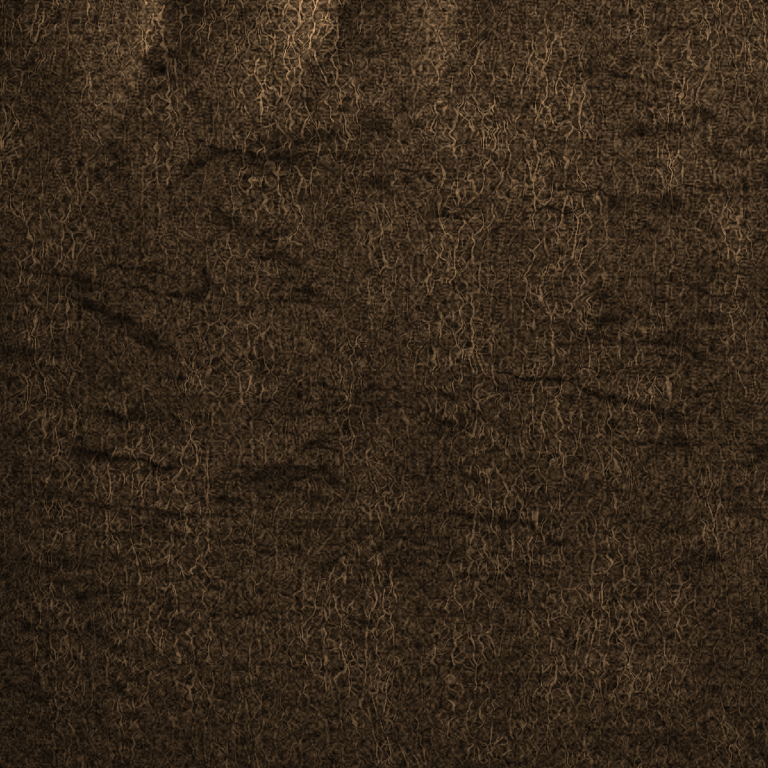
A three.js fragment shader for this texture:

```glsl
// Worn brown leather: warped, upright Voronoi cells give the pale cracks,
// contours of stretched noise give the dark creases, and fine noise the grain.
// Broad lighting brightens the top and shapes a few soft folds there.
varying vec2 vUv;

float hash(vec2 p) {
  return fract(sin(dot(p, vec2(127.1, 311.7))) * 43758.5453);
}

vec2 hash2(vec2 p) {
  return vec2(hash(p), hash(p + 57.3));
}

float noise(vec2 p) {
  vec2 i = floor(p), f = fract(p);
  f = f * f * (3.0 - 2.0 * f);
  return mix(mix(hash(i), hash(i + vec2(1, 0)), f.x),
             mix(hash(i + vec2(0, 1)), hash(i + vec2(1, 1)), f.x), f.y);
}

float fbm(vec2 p) {
  float sum = 0.0, amp = 0.5;
  for (int i = 0; i < 4; i++) {
    sum += amp * noise(p);
    p = p * 2.03 + 17.1;
    amp *= 0.5;
  }
  return sum / 0.9375;
}

// Distance to the nearest cell border in canvas units, and its uprightness
vec2 cellBorder(vec2 p, vec2 scale) {
  vec2 q = p * scale, cell = floor(q), f = fract(q);
  vec2 nearest = vec2(0.0);
  float best = 9.0;
  for (int j = -1; j <= 1; j++)
    for (int i = -1; i <= 1; i++) {
      vec2 o = vec2(float(i), float(j));
      vec2 r = o + hash2(cell + o) - f;
      if (dot(r, r) < best) { best = dot(r, r); nearest = r; }
    }
  vec2 border = vec2(9.0, 0.0);
  for (int j = -2; j <= 2; j++)
    for (int i = -2; i <= 2; i++) {
      vec2 o = vec2(float(i), float(j));
      vec2 r = o + hash2(cell + o) - f;
      vec2 gap = r - nearest;
      if (dot(gap, gap) > 0.0001) {
        vec2 n = normalize(gap);
        float d = dot(0.5 * (r + nearest), n) / length(n * scale);
        if (d < border.x) border = vec2(d, abs(n.x));
      }
    }
  return border;
}

// Short, ragged dark lines that run across and sink to the right
float creases(vec2 p, vec2 scale, float width) {
  p.y += 0.13 * p.x + 0.05 * noise(p * 4.0) + 0.012 * noise(p * 38.0)
    + 0.007 * noise(p * 110.0);
  float line = abs(noise(p * scale) * 0.7 + noise(p * scale * 2.1 + 9.0) * 0.3 - 0.5);
  float patches = smoothstep(0.45, 0.7, noise(p * vec2(6.0, 11.0) + 31.0));
  float gaps = smoothstep(0.2, 0.6, noise(p * vec2(24.0, 50.0) + 12.0));
  return (1.0 - smoothstep(0.0, width, line)) * patches * gaps;
}

// Broad light, with slanted folds hanging from the upper left edge
float lighting(vec2 p) {
  float light = 0.192 + 0.055 * smoothstep(0.5, 1.0, p.y);
  light += 0.022 * p.x;
  light *= 0.84 + 0.32 * fbm(p * vec2(3.5, 3.0) + 4.0);
  light *= 1.0 - 0.16 * smoothstep(0.35, 0.75, length(p - vec2(0.55, 0.55)));
  float sway = 0.16 * (fbm(p * 5.0) - 0.5) + 0.55 * (1.0 - p.y) * p.x;
  float fold = fract((p.x + sway) / 0.215 + 0.04);
  float ridge = fold * fold * (1.0 - smoothstep(0.8, 1.0, fold));
  float reach = smoothstep(0.82, 1.0, p.y + 0.1 * (noise(p * 7.0) - 0.5))
    * (1.0 - smoothstep(0.5, 0.75, p.x));
  return light * (1.0 + reach * (1.4 * ridge - 0.3));
}

void main() {
  vec2 p = vUv;
  vec2 bend = vec2(fbm(p * 11.0), fbm(p * 11.0 + 40.0)) - 0.5;
  vec2 jag = vec2(noise(p * 120.0), noise(p * 120.0 + 23.0)) - 0.5;
  vec2 q = p + 0.03 * bend + 0.0065 * jag;

  // Coarse and fine cracks, strongest in upright strands
  vec2 coarse = cellBorder(q, vec2(56.0, 29.0));
  vec2 fine = cellBorder(q + 3.7, vec2(100.0, 74.0));
  float strands = smoothstep(0.25, 0.75, noise(q * vec2(24.0, 6.0)));
  float breaks = smoothstep(0.25, 0.6, noise(p * 85.0 + 9.0));
  float cracks = (1.0 - smoothstep(0.0004, 0.0019, coarse.x))
    * mix(0.35, 1.0, coarse.y) * (0.4 + 0.6 * strands) * (0.2 + 0.8 * breaks);
  float threads = (1.0 - smoothstep(0.0002, 0.0017, fine.x))
    * mix(0.35, 0.7, fine.y) * breaks * (0.4 + 0.6 * strands);
  float halo = smoothstep(0.001, 0.0024, coarse.x)
    * (1.0 - smoothstep(0.0024, 0.005, coarse.x));

  float folds = max(creases(p, vec2(3.0, 15.0), 0.05),
                    0.8 * creases(p + 5.3, vec2(8.0, 34.0), 0.08));
  folds *= 0.35 + 0.65 * smoothstep(0.1, 0.45, p.y) * (1.0 - smoothstep(0.78, 0.95, p.y));

  // Pores and pits
  float grain = 0.65 * noise(p * 430.0) + 0.35 * noise(p * 230.0 + 8.0) - 0.5;
  float pits = smoothstep(0.62, 0.9, noise(p * vec2(95.0, 140.0) + 3.0));

  // Shade, then tint
  float light = lighting(p);
  float shade = light * (1.0 + 1.45 * grain) * (1.0 - 0.22 * halo) * (1.0 - 0.3 * pits);
  shade *= 1.0 - 0.55 * folds;
  shade += light * (1.0 - 0.5 * folds) * max(cracks, threads) * 1.1;
  vec3 leather = mix(vec3(1.0, 0.73, 0.46), vec3(1.0, 0.775, 0.54), smoothstep(0.1, 0.4, shade));
  gl_FragColor = vec4(shade * leather, 1.0);
}
```
